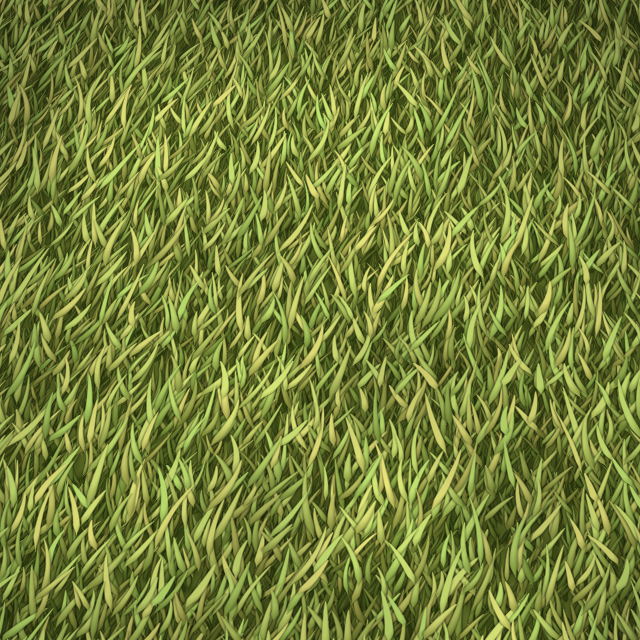
A WebGL 1 fragment shader for this texture:

```glsl
precision highp float;
// A dense lawn of curved, tapering grass blades, sunlit above and dark at the roots.
uniform vec2 u_resolution;

const float LAYERS = 16.0;
const vec2 CELL = vec2(0.65, 1.0);

vec3 hash33(vec3 p) {
  p = fract(p * vec3(0.1031, 0.1030, 0.0973));
  p += dot(p, p.yxz + 33.33);
  return fract((p.xxy + p.yxx) * p.zyx);
}

float valueNoise(vec2 p) {
  vec2 i = floor(p), f = fract(p);
  f = f * f * (3.0 - 2.0 * f);
  float low = mix(hash33(vec3(i, 71.0)).x, hash33(vec3(i + vec2(1, 0), 71.0)).x, f.x);
  float high = mix(hash33(vec3(i + vec2(0, 1), 71.0)).x, hash33(vec3(i + 1.0, 71.0)).x, f.x);
  return mix(low, high, f.y);
}

// Tone 0 is deep shade, 1 is a sunlit blade.
vec3 grassColor(float tone) {
  vec3 shade = mix(vec3(0.17, 0.22, 0.05), vec3(0.42, 0.47, 0.18), clamp(tone * 2.0, 0.0, 1.0));
  return mix(shade, vec3(0.76, 0.82, 0.42), clamp(tone * 2.0 - 1.0, 0.0, 1.0));
}

// Paints one blade, with a soft shadow around it, over the colour below.
vec3 paintBlade(vec3 below, vec2 q, vec3 shape, vec3 look, float depth, float blur) {
  float halfLength = 0.3 + 0.4 * shape.x * shape.x;
  float lean = 0.2 + 0.65 * (shape.y - 0.5) / halfLength;
  float bend = 0.5 * (shape.z - 0.5);
  float h = q.y / halfLength;
  if (abs(h) > 1.0) return below;

  float slope = lean + 2.0 * bend * h;
  float axis = halfLength * (lean * h + bend * (h * h - 0.3));
  float side = (q.x - axis) / sqrt(1.0 + slope * slope);
  float taper = sqrt(1.0 - h) * smoothstep(-1.0, -0.5, h);
  float width = mix(0.04, 0.068, look.x) * taper;
  float edge = abs(side) - width;

  float shadow = (1.0 - smoothstep(0.0, 0.05, edge)) * min(taper, 1.0);
  below *= 1.0 - 0.32 * shadow;

  float across = clamp(side / max(width, 0.001), -1.0, 1.0);
  float tone = 0.1 + 0.98 * depth + 0.4 * (look.y - 0.5);
  tone *= mix(0.68, 1.0, smoothstep(-1.0, 0.1, h));
  tone -= 0.08 * across + 0.14 * across * across;
  vec3 blade = grassColor(tone);
  blade *= 1.0 + (look.z - 0.5) * vec3(0.2, 0.0, 0.1);
  return mix(below, blade, 1.0 - smoothstep(-blur, blur, edge));
}

void main() {
  vec2 uv = gl_FragCoord.xy / u_resolution.y;

  // Mild perspective: blades shrink toward the top.
  float nearness = 1.0 - 0.35 * uv.y;
  vec2 field = vec2((uv.x - 0.5) / nearness, -log(nearness) / 0.35);

  // Mottled ground between the blades
  float mottle = valueNoise(field * vec2(90.0, 35.0) + 40.0);
  vec3 color = grassColor(0.04 + 0.36 * mottle);

  // Blades, from the small shaded ones up to the large bright ones
  for (float layer = 0.0; layer < LAYERS; layer++) {
    float depth = layer / (LAYERS - 1.0);
    float density = mix(21.0, 11.5, depth);
    float blur = 0.0015 * density / nearness;
    vec2 p = field * density + layer * vec2(7.31, 3.77);
    vec2 home = floor(p / CELL);
    for (float row = 1.0; row >= -1.0; row--) {
      for (float column = -1.0; column <= 1.0; column++) {
        vec2 id = home + vec2(column, row);
        vec3 place = hash33(vec3(id, layer + 3.0));
        vec3 shape = hash33(vec3(id, layer + 29.0));
        vec3 look = hash33(vec3(id, layer + 53.0));
        vec2 center = (id + place.xy) * CELL;
        color = paintBlade(color, p - center, shape, look, depth, blur);
      }
    }
  }

  // Broad patches of light and slightly darker upper corners
  color *= 0.92 + 0.2 * valueNoise(uv * 5.0 + 11.0);
  color *= 1.0 - 0.25 * smoothstep(0.45, 0.8, length(uv - vec2(0.5, 0.4)));
  gl_FragColor = vec4(color, 1.0);
}
```
